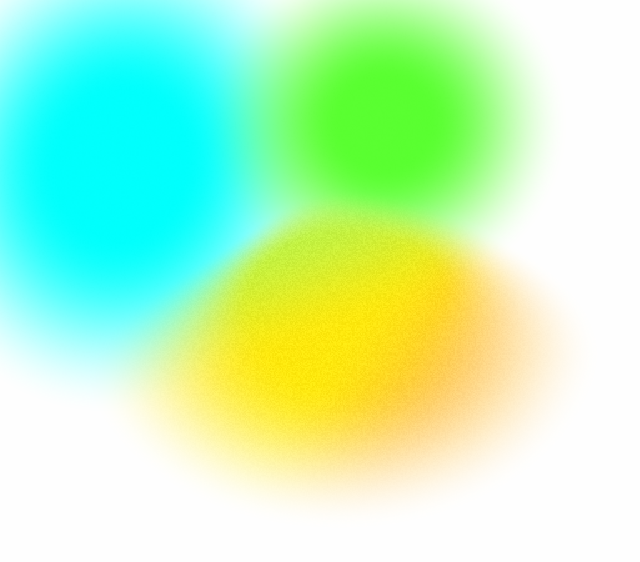
Give the GLSL for this background, as a Shadertoy shader.

```glsl
// Soft blurred blobs of cyan, green and yellow-orange on white, with fine grain.

const vec3 PAPER  = vec3(0.998, 0.998, 0.996);
const vec3 CYAN   = vec3(0.00, 1.00, 0.99);
const vec3 GREEN  = vec3(0.35, 1.00, 0.19);
const vec3 LIME   = vec3(0.75, 0.95, 0.27);
const vec3 YELLOW = vec3(0.995, 0.91, 0.05);
const vec3 ORANGE = vec3(1.00, 0.75, 0.25);

// Centres and half-strength radii, in units of the canvas height.
const vec2 CYAN_CENTRE  = vec2(0.215, 0.707);
const vec2 CYAN_RADII   = vec2(0.255, 0.289);
const vec2 GREEN_CENTRE = vec2(0.684, 0.781);
const vec2 GREEN_RADII  = vec2(0.204, 0.196);
const vec2 WARM_CENTRE  = vec2(0.604, 0.404);
const vec2 WARM_RADII   = vec2(0.296, 0.219);

const float CYAN_TILT   = 0.25;  // lean to the right, radians
const float CYAN_BLUR   = 0.57;  // blur widths are fractions of the radius
const float GREEN_BLUR  = 0.62;
const float WARM_BLUR   = 0.60;
const float WARM_CREST  = 0.19;  // tighter blur along the upper edge
const float WARM_YIELD  = 0.35;  // how far cyan pushes the warm edge back

const vec2 LIME_DIR     = vec2(-0.35, 0.94);
const vec2 ORANGE_DIR   = vec2(0.80, -0.60);
const float LIME_REACH   = 0.207;
const float ORANGE_REACH = 0.25;

const float GRAIN_CELLS  = 450.0;
const float GRAIN_AMOUNT = 0.055;

float hash(vec2 p) {
    vec3 q = fract(vec3(p.xyx) * 0.1031);
    q += dot(q, q.yzx + 33.33);
    return fract((q.x + q.y) * q.z);
}

// Coverage falls from 1 to 0 around a normalised distance of 1.
float softDisc(float dist, float blur) {
    return 1.0 - smoothstep(1.0 - blur, 1.0 + blur, dist);
}

vec2 rotate(vec2 v, float angle) {
    float c = cos(angle), s = sin(angle);
    return vec2(c * v.x - s * v.y, s * v.x + c * v.y);
}

// Lime at the upper left, yellow in the middle, orange at the lower right.
vec3 warmColour(vec2 p) {
    vec2 d = p - WARM_CENTRE;
    float orange = smoothstep(0.0, ORANGE_REACH, dot(d, ORANGE_DIR));
    float lime = smoothstep(0.0, LIME_REACH, dot(d, LIME_DIR));
    return mix(mix(YELLOW, ORANGE, orange), LIME, lime);
}

void mainImage(out vec4 fragColor, in vec2 fragCoord) {
    vec2 p = fragCoord / iResolution.y;

    // Cool blobs
    vec2 cyanPos = rotate(p - CYAN_CENTRE, CYAN_TILT) / CYAN_RADII;
    float cyan = softDisc(length(cyanPos), CYAN_BLUR);
    float green = softDisc(length((p - GREEN_CENTRE) / GREEN_RADII), GREEN_BLUR);

    // Warm blob, crisper on top and dented by the cyan
    vec2 warmPos = (p - WARM_CENTRE) / WARM_RADII;
    float warmDist = length(warmPos);
    float crest = smoothstep(-0.2, 0.9, warmPos.y / max(warmDist, 0.001));
    float warmBlur = mix(WARM_BLUR, WARM_CREST, crest);
    float warm = softDisc(warmDist + WARM_YIELD * cyan, warmBlur);

    // Layers
    vec3 colour = mix(PAPER, CYAN, cyan);
    colour = mix(colour, GREEN, green);
    colour = mix(colour, warmColour(p), warm);

    // Grain, strongest on the warm blob
    float grain = hash(floor(p * GRAIN_CELLS)) - 0.5;
    colour += grain * GRAIN_AMOUNT * (0.1 * max(cyan, green) + 0.9 * warm);

    fragColor = vec4(clamp(colour, 0.0, 1.0), 1.0);
}
```
